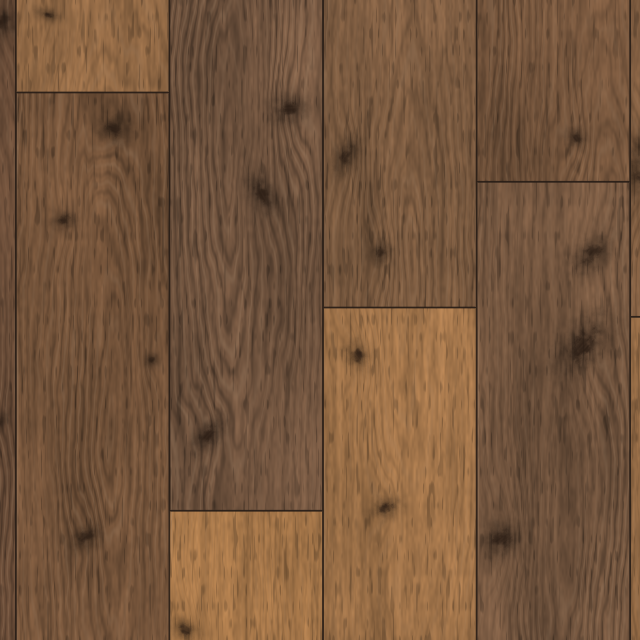
This texture is drawn by a Shadertoy shader. Its source:

```glsl
// Oak plank floor: four full columns and two cut ones, each with one staggered end joint.
// Growth rings are contours of a slanted cone, bent by noise and by hashed knots;
// fibres, pores, stains and dark bevelled seams are layered over each plank's tone.

const float PITCH = 0.24;          // plank width
const float FIRST_SEAM = 0.0247;   // left edge of the first full column
const float SEAM_HALF = 0.0014;
const int KNOTS = 4;
const vec3 DARK_OAK = vec3(0.41, 0.295, 0.215);
const vec3 GOLD_OAK = vec3(0.65, 0.465, 0.285);
const vec3 GREY_OAK = vec3(0.47, 0.365, 0.285);
const vec3 PALE_GRAIN = vec3(0.63, 0.51, 0.40);
const vec3 KNOT_COLOR = vec3(0.17, 0.115, 0.08);
const vec3 SEAM_COLOR = vec3(0.15, 0.11, 0.085);

// Height of the end joint per column, and tone of the lower and upper plank
const float JOINT[6] = float[](-1.0, 0.8555, 0.202, 0.5195, 0.716, 0.505);
const vec2 TONE[6] = vec2[](vec2(0.0), vec2(0.22, 0.66), vec2(0.95, 0.06),
                            vec2(0.84, 0.40), vec2(0.16, 0.20), vec2(0.70, 0.35));

float hash(vec2 p) {
    vec3 q = fract(p.xyx * vec3(0.1031, 0.1030, 0.0973));
    q += dot(q, q.yzx + 33.33);
    return fract((q.x + q.y) * q.z);
}

float noise(vec2 p) {
    vec2 i = floor(p), f = fract(p);
    f = f * f * (3.0 - 2.0 * f);
    return mix(mix(hash(i), hash(i + vec2(1, 0)), f.x),
               mix(hash(i + vec2(0, 1)), hash(i + vec2(1, 1)), f.x), f.y);
}

float fbm(vec2 p) {
    float sum = 0.0, amp = 0.5;
    for (int i = 0; i < 4; i++) {
        sum += amp * noise(p);
        p = p * 2.03 + 7.1;
        amp *= 0.5;
    }
    return sum;
}

// x: dark core, y: surrounding stain, z: ring displacement
vec3 knots(vec2 p, float seed) {
    vec3 sum = vec3(0.0);
    for (int i = 0; i < KNOTS; i++) {
        vec2 key = vec2(seed, float(i) * 7.0 + 3.0);
        vec2 center = vec2((hash(key) - 0.5) * 0.86 * PITCH,
                           (float(i) + hash(key + 1.7)) / float(KNOTS));
        float size = mix(0.005, 0.017, pow(hash(key + 4.3), 2.0));
        float angle = (hash(key + 9.1) - 0.5) * 2.2;
        vec2 q = p - center;
        float swirl = dot(q * vec2(1.0, 0.45), q * vec2(1.0, 0.45)) / (size * size);
        q = mat2(cos(angle), -sin(angle), sin(angle), cos(angle)) * q;
        q.x *= mix(0.9, 0.5, hash(key + 6.0));
        float d = length(q) / size + 1.3 * (fbm(p * 110.0 + seed) - 0.47);
        float cracks = 0.55 + 0.45 * noise(q * vec2(120.0, 420.0) + seed);
        sum.x = max(sum.x, (1.0 - smoothstep(0.15, 1.15, d)) * cracks);
        sum.y += exp(-0.28 * d * d);
        sum.z += size * 2.2 * exp(-0.09 * swirl);
    }
    return sum;
}

// Nested arches and long flanks, as a signed wave
float growthRings(vec2 p, float seed, float bend) {
    float axis = (hash(vec2(seed, 2.0)) - 0.5) * 0.7 * PITCH;
    float apex = hash(vec2(seed, 5.0));
    float radius = length(vec2(p.x - axis, 0.11 * (p.y - apex)));
    float warp = 0.045 * (fbm(vec2(p.x * 13.0, p.y * 3.2) + seed) - 0.47);
    float jitter = 0.003 * noise(vec2(p.x * 150.0, p.y * 32.0) + seed);
    return sin(6.2832 * 88.0 * (radius + warp + bend + jitter));
}

vec3 plankColor(vec2 p, float seed, float tone) {
    vec3 knot = knots(p, seed);
    float wave = growthRings(p, seed, knot.z);
    float patches = smoothstep(0.25, 0.7, fbm(vec2(p.x * 14.0, p.y * 4.0) + seed * 1.3));
    float mottle = fbm(vec2(p.x * 9.0, p.y * 3.0) + seed * 2.1) - 0.47;
    float streak = noise(vec2(p.x * 75.0, p.y * 3.0) + seed) - 0.5;
    float fibre = noise(vec2(p.x * 260.0, p.y * 24.0) + seed) - 0.5;
    float fleck = noise(vec2(p.x * 340.0, p.y * 95.0) + seed) - 0.5;
    float pores = smoothstep(0.70, 0.92, noise(vec2(p.x * 300.0, p.y * 38.0) - seed));

    vec3 color = mix(DARK_OAK, GOLD_OAK, tone);
    color = mix(color, GREY_OAK, 0.6 * hash(vec2(seed, 8.0)) * (1.0 - tone));
    float contrast = mix(1.0, 0.4, tone) * mix(0.35, 1.0, patches);
    color *= 1.0 + 0.38 * mottle + 0.13 * streak + 0.15 * fibre + 0.10 * fleck;
    color = mix(color, PALE_GRAIN, 0.27 * contrast * pow(max(wave, 0.0), 3.0));
    color *= 1.0 - 0.20 * contrast * pow(max(-wave, 0.0), 2.0) - 0.17 * pores;
    color *= 1.0 - 0.38 * min(knot.y, 1.0);
    return mix(color, KNOT_COLOR, 0.88 * knot.x);
}

float line(float dist, float halfWidth, float pixel) {
    return 1.0 - smoothstep(halfWidth - 0.6 * pixel, halfWidth + 0.6 * pixel, abs(dist));
}

void mainImage(out vec4 fragColor, in vec2 fragCoord) {
    vec2 uv = fragCoord / iResolution.xy;
    float pixel = 1.0 / iResolution.y;

    // Plank lookup
    float across = (uv.x - FIRST_SEAM) / PITCH;
    int column = clamp(int(floor(across)) + 1, 0, 5);
    float joint = JOINT[column];
    bool upper = uv.y > joint;
    float tone = upper ? TONE[column].y : TONE[column].x;
    float seed = float(column) * 17.0 + (upper ? 9.0 : 4.0);
    vec3 color = plankColor(vec2((fract(across) - 0.5) * PITCH, uv.y), seed, tone);

    // Seams with a thin worn bevel
    float side = (across - round(across)) * PITCH;
    float bevel = line(side - 2.2 * SEAM_HALF, 0.5 * SEAM_HALF, pixel);
    float wear = smoothstep(0.4, 0.7, noise(vec2(round(across) * 9.0, uv.y * 5.0)));
    color = mix(color, PALE_GRAIN, 0.4 * bevel * wear);
    float seam = max(line(side, SEAM_HALF, pixel), line(uv.y - joint, SEAM_HALF, pixel));
    fragColor = vec4(mix(color, SEAM_COLOR, 0.9 * seam), 1.0);
}
```
